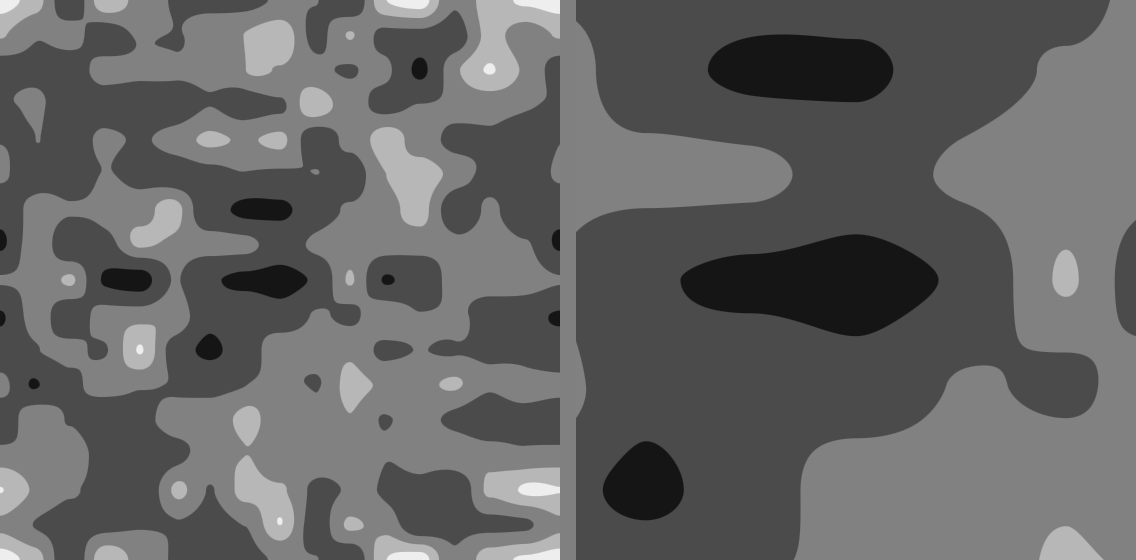
Left: the whole. Right: its middle third, enlarged.
Give the GLSL for this texture, as a Shadertoy shader.

```glsl
// Grey camouflage: two octaves of tiling value noise cut into five flat tones.
// Opposite lattice points hold complementary values, which keeps light and
// dark areas in balance; each tone border is softened over one pixel.

float hash(vec2 p) {
    vec3 q = fract(vec3(p.xyx) * 0.1031);
    q += dot(q, q.yzx + 33.33);
    return fract((q.x + q.y) * q.z);
}

// Random value of a lattice point, repeating every `cells` points.
float latticeValue(vec2 point, float cells) {
    point = mod(point, cells);
    float farHalf = step(cells * 0.5, point.x);
    vec2 twin = mod(point - farHalf * cells * 0.5, cells);
    float value = hash(twin + cells * 7.0 + 3.0);
    return mix(value, 1.0 - value, farHalf);
}

float valueNoise(vec2 uv, float cells) {
    vec2 p = uv * cells;
    vec2 corner = floor(p);
    vec2 blend = smoothstep(0.0, 1.0, p - corner);
    float lower = mix(latticeValue(corner, cells),
                      latticeValue(corner + vec2(1, 0), cells), blend.x);
    float upper = mix(latticeValue(corner + vec2(0, 1), cells),
                      latticeValue(corner + vec2(1, 1), cells), blend.x);
    return mix(lower, upper, blend.y);
}

void mainImage(out vec4 fragColor, in vec2 fragCoord) {
    vec2 uv = fragCoord / iResolution.y;

    // Broad patches plus smaller blobs
    float height = 0.5 * valueNoise(uv, 8.0) + 0.5 * valueNoise(uv, 16.0);

    // Each threshold passed lifts the tone by one equal step
    vec4 thresholds = vec4(0.195, 0.48, 0.685, 0.845);
    float edgeWidth = max(fwidth(height), 1e-5);
    vec4 passed = clamp((height - thresholds) / edgeWidth + 0.5, 0.0, 1.0);
    float tone = 0.082 + 0.2125 * dot(passed, vec4(1.0));

    fragColor = vec4(vec3(tone), 1.0);
}
```
